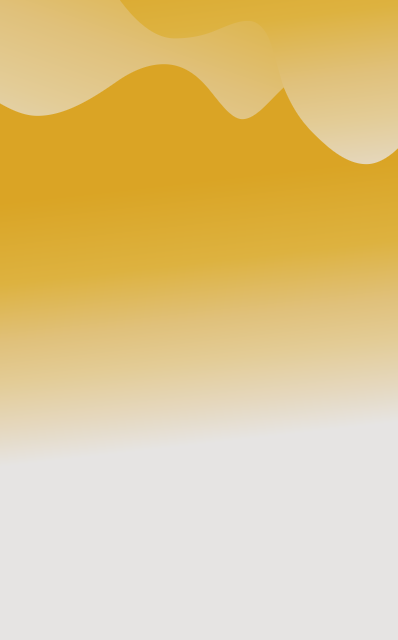
Give the GLSL for this background, as a WebGL 1 fragment shader.

```glsl
precision highp float;
// Tilted gold-to-grey gradient with two pale, wavy layers hanging from the top.

uniform vec2 u_resolution;

// Colour ramp from deep gold through sand to light grey.
vec3 goldRamp(float t) {
  vec3 c = vec3(0.854, 0.645, 0.145);
  c = mix(c, vec3(0.867, 0.698, 0.250), clamp((t - 0.320) / 0.125, 0.0, 1.0));
  c = mix(c, vec3(0.878, 0.755, 0.480), clamp((t - 0.445) / 0.090, 0.0, 1.0));
  c = mix(c, vec3(0.890, 0.800, 0.590), clamp((t - 0.535) / 0.065, 0.0, 1.0));
  c = mix(c, vec3(0.898, 0.845, 0.745), clamp((t - 0.600) / 0.070, 0.0, 1.0));
  return mix(c, vec3(0.902, 0.896, 0.890), clamp((t - 0.670) / 0.060, 0.0, 1.0));
}

// Extends a curve with a Hermite span; knots are (x, y, slope).
// Left of the span the earlier value is kept, right of it the end runs straight.
float addSpan(float earlier, float x, vec3 a, vec3 b) {
  if (x < a.x) return earlier;
  if (x > b.x) return b.y + b.z * (x - b.x);
  float w = b.x - a.x;
  float s = (x - a.x) / w;
  float r = 1.0 - s;
  return r * r * ((1.0 + 2.0 * s) * a.y + s * w * a.z)
       + s * s * ((3.0 - 2.0 * s) * b.y - r * w * b.z);
}

// Lower rim of both layers, with a cusp where they meet.
float lowerRim(float x) {
  vec3 dip = vec3(0.094, 0.181, 0.0);
  vec3 rise = vec3(0.293, 0.1276, -0.436);
  vec3 crest = vec3(0.412, 0.1003, 0.0);
  vec3 fall = vec3(0.523, 0.138, 0.747);
  vec3 trough = vec3(0.609, 0.1862, 0.0);
  vec3 lobeSide = vec3(0.805, 0.2188, 0.59);
  vec3 lobeBase = vec3(0.9205, 0.2565, 0.0);
  float y = addSpan(0.1615, x, vec3(0.0, 0.1615, 0.36), dip);
  y = addSpan(y, x, dip, rise);
  y = addSpan(y, x, rise, crest);
  y = addSpan(y, x, crest, fall);
  y = addSpan(y, x, fall, trough);
  y = addSpan(y, x, trough, vec3(0.713, 0.1367, -0.56));
  y = addSpan(y, x, vec3(0.713, 0.1367, 1.49), lobeSide);
  y = addSpan(y, x, lobeSide, lobeBase);
  return addSpan(y, x, lobeBase, vec3(1.0, 0.2318, -0.59));
}

// Boundary between the right layer above and the left layer below.
float upperRim(float x) {
  vec3 start = vec3(0.301, 0.0, 0.84);
  vec3 dip = vec3(0.439, 0.06, 0.0);
  vec3 rise = vec3(0.523, 0.052, -0.205);
  vec3 crest = vec3(0.623, 0.0326, 0.0);
  vec3 shoulder = vec3(0.669, 0.052, 1.0);
  float y = addSpan(start.z * (x - start.x), x, start, dip);
  y = addSpan(y, x, dip, rise);
  y = addSpan(y, x, rise, crest);
  y = addSpan(y, x, crest, shoulder);
  return addSpan(y, x, shoulder, vec3(0.713, 0.1367, 1.87));
}

// Smooth coverage above a rim, given its height one pixel to each side.
float coverAbove(float y, float rim, float rimLeft, float rimRight) {
  float slope = (rimRight - rimLeft) * 0.5 * u_resolution.y;
  float distancePx = (rim - y) * u_resolution.y / sqrt(1.0 + slope * slope);
  return clamp(distancePx + 0.5, 0.0, 1.0);
}

void main() {
  vec2 p = gl_FragCoord.xy / u_resolution;
  p.y = 1.0 - p.y; // measure downward from the top
  float dx = 1.0 / u_resolution.x;

  // Gradients of the backdrop and the two layers
  vec3 color = goldRamp(p.y + 0.07 * p.x);
  vec3 leftLayer = goldRamp(0.53 + 0.55 * p.y - 0.12 * p.x);
  vec3 rightLayer = goldRamp(0.425 + 0.9 * p.y + 0.07 * (p.x - 0.8));

  // Composite the layers
  float rightCover = coverAbove(p.y, upperRim(p.x), upperRim(p.x - dx), upperRim(p.x + dx));
  float layerCover = coverAbove(p.y, lowerRim(p.x), lowerRim(p.x - dx), lowerRim(p.x + dx));
  color = mix(color, mix(leftLayer, rightLayer, rightCover), layerCover);

  gl_FragColor = vec4(color, 1.0);
}
```
